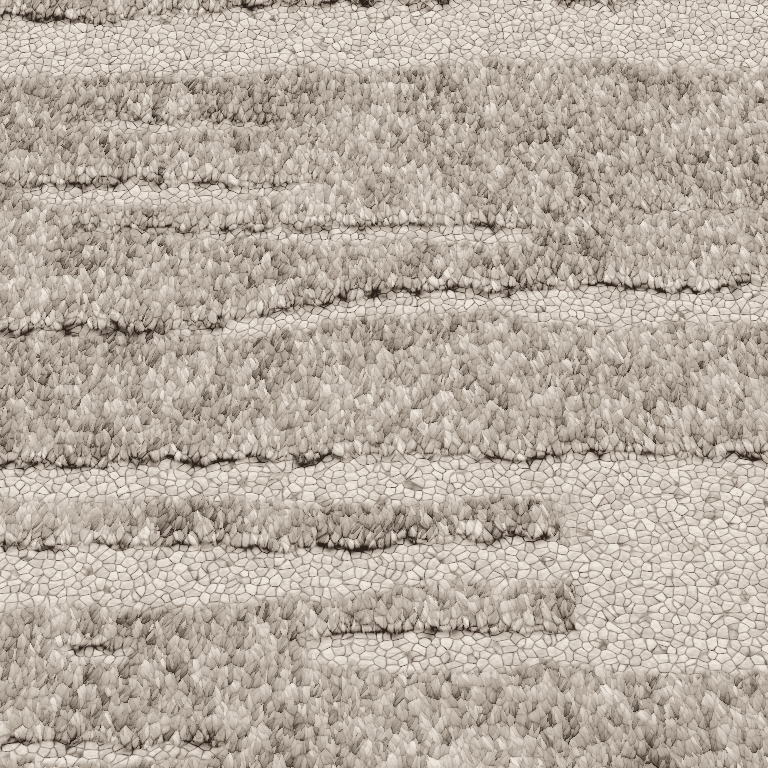
A three.js fragment shader for this texture:

```glsl
varying vec2 vUv;

const vec3 CHARCOAL = vec3(0.17, 0.13, 0.10);
const vec3 TAUPE = vec3(0.68, 0.63, 0.58);
const vec3 CREAM = vec3(0.93, 0.90, 0.865);

float hash(vec2 p) {
  vec3 a = fract(p.xyx * 0.1031);
  a += dot(a, a.yzx + 33.33);
  return fract((a.x + a.y) * a.z);
}

float noise(vec2 p) {
  vec2 i = floor(p), f = fract(p);
  f = f * f * (3.0 - 2.0 * f);
  float low = mix(hash(i), hash(i + vec2(1.0, 0.0)), f.x);
  float high = mix(hash(i + vec2(0.0, 1.0)), hash(i + 1.0), f.x);
  return mix(low, high, f.y);
}

// Oval cells: x = distance to the gap, y = random id, zw = offset from centre
vec4 grains(vec2 q, float tilt, float spread, float stretch) {
  vec2 base = floor(q);
  float nearest = 9.0, second = 9.0;
  vec4 grain = vec4(0.0);
  for (int j = -1; j <= 1; j++) {
    for (int i = -1; i <= 1; i++) {
      vec2 cell = base + vec2(float(i), float(j));
      vec2 r = q - cell - vec2(hash(cell + 11.0), hash(cell + 57.0));
      float angle = tilt + spread * (hash(cell + 93.0) - 0.5);
      vec2 axis = vec2(cos(angle), sin(angle));
      vec2 oval = vec2(dot(r, axis) / stretch, dot(r, vec2(-axis.y, axis.x)) * stretch);
      float d = length(oval);
      if (d < nearest) {
        second = nearest;
        nearest = d;
        grain = vec4(0.0, hash(cell + 131.0), r);
      } else {
        second = min(second, d);
      }
    }
  }
  grain.x = second - nearest;
  return grain;
}

// Carved strip: x = flat floor, y = crease under its upper edge, z = pile rim above
vec3 pocket(vec2 p, vec2 span, vec2 upper, vec2 lower, float depth) {
  float seed = upper.x * 91.0;
  float bend = smoothstep(0.15, 0.65, p.x);
  float ends = smoothstep(-0.03, 0.04, min(p.x - span.x, span.y - p.x));
  float wobble = 0.012 * (noise(vec2(p.x * 9.0, seed)) - 0.5)
               + 0.007 * (noise(vec2(p.x * 38.0, seed + 5.0)) - 0.5);
  float top = mix(upper.x, upper.y, bend) + wobble;
  float bottom = mix(lower.x, lower.y, bend) + 0.02 * (noise(vec2(p.x * 11.0, seed + 9.0)) - 0.5);
  bottom = mix(top, bottom, ends);
  float above = p.y - top;
  float ground = smoothstep(-0.003, 0.003, -above) * smoothstep(-0.008, 0.008, p.y - bottom);
  float broken = 0.35 + 0.65 * smoothstep(0.25, 0.6, noise(vec2(p.x * 30.0, seed + 20.0)));
  float crease = exp(-above * above / 0.00003) * broken;
  float rim = smoothstep(0.0, 0.004, above) * (1.0 - smoothstep(0.008, 0.03, above));
  return vec3(ground, crease * depth, rim * depth) * ends;
}

vec3 relief(vec2 p) {
  vec3 r = pocket(p, vec2(-0.2, 1.2), vec2(0.977, 1.004), vec2(0.905, 0.915), 1.0);
  r = max(r, pocket(p, vec2(0.07, 0.38), vec2(0.842, 0.847), vec2(0.835, 0.84), 0.5));
  r = max(r, pocket(p, vec2(0.0, 0.42), vec2(0.760, 0.763), vec2(0.738, 0.748), 0.85));
  r = max(r, pocket(p, vec2(0.09, 0.70), vec2(0.699, 0.704), vec2(0.690, 0.683), 0.8));
  r = max(r, pocket(p, vec2(0.70, 1.10), vec2(0.720, 0.727), vec2(0.715, 0.722), 0.45));
  r = max(r, pocket(p, vec2(-0.2, 1.2), vec2(0.572, 0.625), vec2(0.562, 0.583), 1.0));
  r = max(r, pocket(p, vec2(-0.2, 1.2), vec2(0.393, 0.406), vec2(0.354, 0.345), 1.0));
  r = max(r, pocket(p, vec2(0.06, 0.18), vec2(0.154, 0.154), vec2(0.137, 0.137), 0.8));
  r = max(r, pocket(p, vec2(-0.2, 0.30), vec2(0.028, 0.032), vec2(0.008, 0.012), 0.8));
  vec3 low = pocket(p, vec2(-0.2, 1.2), vec2(0.287, 0.297), vec2(0.212, 0.237), 1.0);
  low = max(low, pocket(p, vec2(0.39, 1.2), vec2(0.150, 0.180), vec2(0.135, 0.130), 1.0));
  // Open field on the right, where no pile casts a shadow
  float field = pocket(p, vec2(0.73, 1.2), vec2(0.39, 0.395), vec2(0.14, 0.145), 0.0).x;
  low = vec3(max(low.x, field), low.yz * (1.0 - field));
  return max(r, low);
}

// Short upright yarn, tufts split into fine fibres
float pileTone(vec2 q, float rim) {
  vec4 tuft = grains(q * vec2(0.95, 0.8), 1.57, 1.4, 1.25);
  vec2 lean = vec2((tuft.y - 0.5) * tuft.w * 1.6, 0.0);
  vec4 fibre = grains((q + lean) * vec2(2.2, 1.05) + 40.0, 1.57, 0.9, 1.2);
  float tone = 0.41 + 0.25 * (tuft.y - 0.5) + 0.34 * (fibre.y - 0.5);
  tone += 0.13 * smoothstep(0.0, 0.3, tuft.x) + 0.10 * smoothstep(0.0, 0.3, fibre.x);
  tone += 0.14 * tuft.w + 0.10 * fibre.w;
  tone += 0.16 * (noise(q * 0.16) - 0.5) + 0.12 * (noise(q * 0.4 + 70.0) - 0.5);
  return tone + rim * (0.22 * smoothstep(0.0, 0.35, tuft.x) - 0.09);
}

// Rounded loops with dark gaps and twisted strands
float loopTone(vec2 q) {
  vec4 loop = grains(q * vec2(0.95, 1.15) + 200.0, 0.3, 2.6, 1.2);
  float dome = smoothstep(-0.08, 0.25, loop.x);
  float strand = noise(q * vec2(3.0, 6.0) + loop.y * 40.0) - 0.5;
  float stain = smoothstep(0.82, 0.95, loop.y) * (1.0 - dome);
  return 0.33 + 0.55 * dome + 0.16 * (loop.y - 0.5) + 0.2 * strand + 0.15 * loop.w - 0.25 * stain;
}

void main() {
  // Grains shrink with distance towards the top
  float density = 70.0 + 32.0 * vUv.y;
  vec2 q = vec2((vUv.x - 0.5) * density, (70.0 + 16.0 * vUv.y) * vUv.y) + 100.0;
  vec2 ragged = vec2(noise(q * 0.9), noise(q * 0.9 + 31.0)) - 0.5;
  vec3 shape = relief(vUv + 0.012 * ragged);

  float tone = mix(pileTone(q, shape.z), loopTone(q), shape.x);
  tone -= shape.y * (0.25 + 0.45 * noise(q * vec2(0.8, 1.6) + 15.0));
  tone = clamp(tone, 0.0, 1.0);
  vec3 color = mix(CHARCOAL, TAUPE, smoothstep(0.0, 1.0, min(tone * 2.0, 1.0)) * 0.3 + min(tone * 2.0, 1.0) * 0.7);
  color = mix(color, CREAM, max(tone * 2.0 - 1.0, 0.0));
  gl_FragColor = vec4(color, 1.0);
}
```
